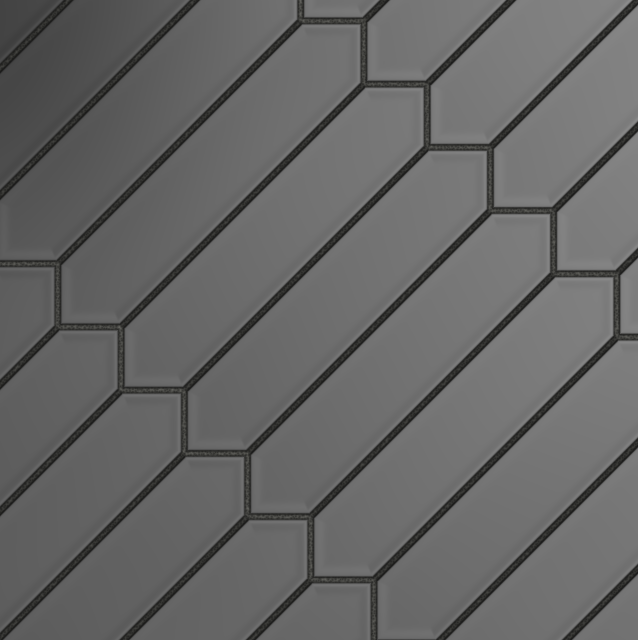
Reproduce this pattern procedurally as a WebGL 1 fragment shader.

```glsl
precision highp float;
// Matte grey picket tiles: long hexagons with right-angle tips, laid on a
// 45 degree diagonal in half-offset rows. A hexagon distance drives grout,
// shadow lines and bevels; cellular noise gives the grout its grain.
uniform vec2 u_resolution;

const float STEP = 0.0988;               // side of a stair step, in canvas heights
const float ROW = 4.34;                  // row spacing along the tile, in steps
const vec2 ORIGIN = vec2(0.288, 0.2915); // lower left tip of one tile
const float JOINT = 0.0047;              // half width of the grout

float hash(vec2 p) {
  return fract(sin(dot(p, vec2(41.3, 289.1))) * 4375.85);
}

// Cellular noise: distance to the nearest scattered grain.
float grains(vec2 p) {
  vec2 cell = floor(p);
  float nearest = 2.0;
  for (int j = -1; j <= 1; j++) {
    for (int i = -1; i <= 1; i++) {
      vec2 c = cell + vec2(float(i), float(j));
      vec2 grain = c + vec2(hash(c), hash(c + 17.0));
      nearest = min(nearest, distance(p, grain));
    }
  }
  return nearest;
}

// Distances to the long sides (x) and the tip edges (y), negative inside.
vec2 hexagonEdges(vec2 q) {
  q = abs(q);
  float side = (q.x - 0.5) * STEP * 1.41421;
  float tip = (q.x + q.y - 0.5 * (ROW + 0.5)) * STEP;
  return vec2(side, tip);
}

// Finds the tile around p: xy is the offset from its centre, zw its index.
vec4 findTile(vec2 p) {
  float baseRow = floor(p.y / ROW);
  float best = 10.0;
  vec4 tile = vec4(0.0);
  for (int k = 0; k < 2; k++) {
    float row = baseRow - float(k);
    float column = floor(p.x - 0.5 * row + 0.5);
    vec2 centre = vec2(column + 0.5 * row, row * ROW + 0.5 * (ROW + 0.5));
    vec2 edges = hexagonEdges(p - centre);
    float d = max(edges.x, edges.y);
    if (d < best) {
      best = d;
      tile = vec4(p - centre, column, row);
    }
  }
  return tile;
}

// Soft light from the right, with a dim upper left corner.
float roomLight(vec2 uv) {
  float light = 0.36 + 0.085 * uv.x + 0.07 * uv.x * uv.y;
  light += 0.02 * exp(-5.0 * dot(uv - vec2(0.65, 0.55), uv - vec2(0.65, 0.55)));
  return light - 0.10 * smoothstep(0.5, 0.0, distance(uv, vec2(0.0, 1.0)));
}

// Slow glaze undulation from layered sines.
float glaze(vec2 p) {
  return sin(p.x * 9.0 + 2.0 * sin(p.y * 7.0)) + 0.5 * sin(p.y * 19.0 - p.x * 13.0);
}

float bump(float x, float centre, float width) {
  float t = (x - centre) / width;
  return exp(-t * t);
}

// Tile face with a rounded rim; facing is +1 on edges turned to the right.
float tileTone(float light, float inset, float facing, float isTip) {
  float rim = bump(inset, JOINT + 0.0035, 0.0025);
  float dip = bump(inset, JOINT + 0.012, 0.007);
  float sheen = bump(inset, JOINT + 0.010, 0.008);
  float rightEdge = 0.035 * rim - 0.022 * dip;
  float leftEdge = mix(0.010, 0.030, isTip) * sheen;
  return light + mix(leftEdge, rightEdge, facing);
}

void main() {
  float px = 1.0 / u_resolution.y;
  vec2 p = gl_FragCoord.xy * px;
  vec2 uv = gl_FragCoord.xy / u_resolution;

  // Diagonal axes: x across the tiles, y along them.
  vec2 r = (p - ORIGIN) / (2.0 * STEP);
  vec4 tile = findTile(vec2(r.x - r.y, r.x + r.y));
  vec2 edges = hexagonEdges(tile.xy);
  float inset = -max(edges.x, edges.y);
  float isTip = smoothstep(-0.002, 0.002, edges.y - edges.x);
  float facing = mix(smoothstep(-0.1, 0.1, tile.x),
                     smoothstep(-0.1, 0.1, tile.y), isTip);

  // Tile face: room light, slight change per tile and along its length.
  float light = roomLight(uv) + 0.010 * (hash(tile.zw) - 0.5);
  light += 0.004 * tile.y + 0.003 * glaze(p);
  float face = tileTone(light, inset, facing, isTip);

  // Grainy grout, paler in the stair joints than in the long ones.
  float grain = grains(p * 230.0);
  float grout = mix(0.21, 0.29, isTip) * (0.70 + 0.65 * grain);

  // Dark crease along the tile edge, deepest on the left facing sides.
  float crease = bump(inset, JOINT - 0.0006, 0.0013 + 0.4 * px);
  float depth = mix(0.85, 0.65, facing) * mix(1.0, 0.8, isTip);

  float tone = mix(grout, face, smoothstep(JOINT - px, JOINT + px, inset));
  tone = mix(tone, 0.09, crease * depth);
  float warmth = 1.0 - smoothstep(JOINT - px, JOINT + px, inset);
  gl_FragColor = vec4(tone * vec3(1.0, 1.0, 1.0 - 0.05 * warmth), 1.0);
}
```
